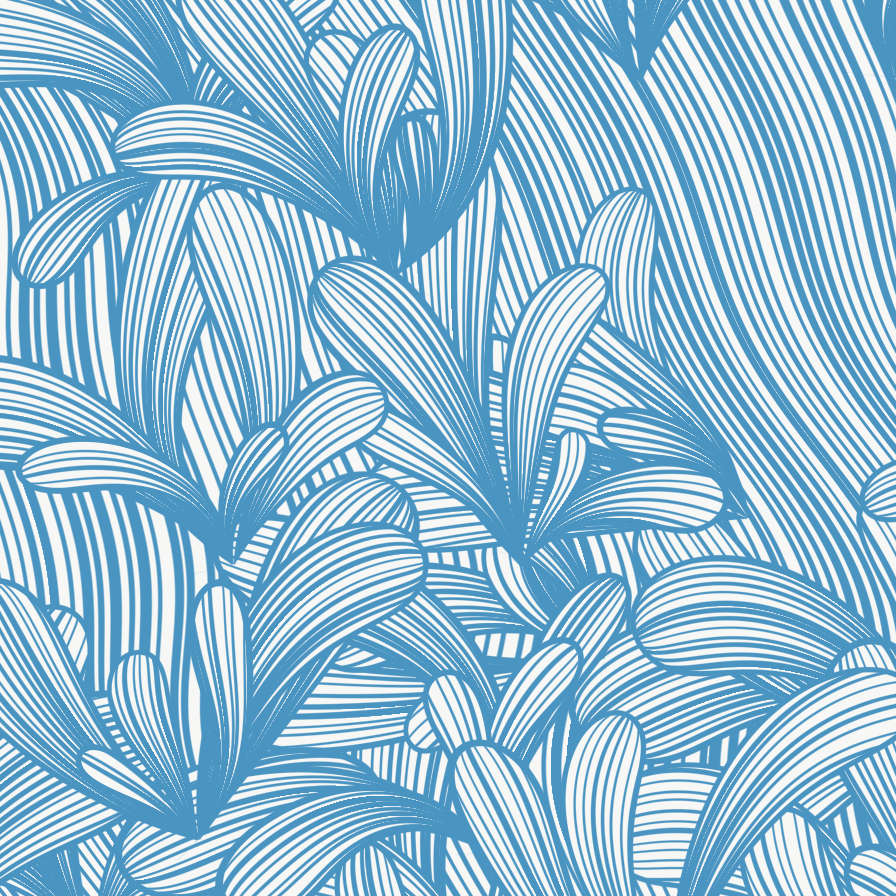
A WebGL 1 fragment shader for this pattern:

```glsl
precision highp float;
// Overlapping fans of curled, hair-lined locks in blue ink on off-white paper.

uniform vec2 u_resolution;

const vec3 PAPER = vec3(0.97, 0.97, 0.96);
const vec3 INK = vec3(0.29, 0.58, 0.76);

const float COLUMNS = 5.0;         // fans across, including those off canvas
const float FANS = 20.0;           // all fans, row by row
const float ORDER_STEP = 7.0;      // coprime to FANS: shuffles the stacking
const float LOCKS = 6.0;           // locks in each fan
const float CELL = 0.32;           // distance between fan roots
const float LONGEST = 0.52;
const float SHORTEST = 0.21;
const float HAIR_GAP = 0.0150;
const float HAIR_HALF = 0.0019;
const float OUTLINE = 0.0070;
const float ROUNDNESS = 5.0;       // how blunt the head of a lock is

float rand(vec2 p) {
  vec3 q = fract(p.xyx * 0.1031);
  q += dot(q, q.yzx + 33.33);
  return fract((q.x + q.y) * q.z);
}

// Ink of uneven parallel hairs; slope is the change of coord per canvas unit.
float hairInk(float coord, float slope, float seed, float weight, float aa) {
  float id = floor(coord);
  float centre = 0.5 + 0.4 * (rand(vec2(id + 20.0, seed)) - 0.5);
  float pick = rand(vec2(id + 70.0, seed + 3.0));
  float halfWidth = HAIR_HALF * weight * mix(0.65, 1.9, pick * pick);
  float d = abs(coord - id - centre) / slope;
  return 1.0 - smoothstep(-aa, aa, d - halfWidth);
}

// One lock growing from the origin; returns (ink, coverage).
vec2 lock(vec2 p, float angle, float len, float seed, float aa) {
  vec2 dir = vec2(cos(angle), sin(angle));
  vec2 q = vec2(dot(p, dir), dot(p, vec2(-dir.y, dir.x)));
  if (q.x < -0.1 * len) return vec2(0.0);

  // Unroll the curved axis: along runs 0 to 1, across is a length.
  q.y *= rand(vec2(seed, 1.0)) < 0.5 ? -1.0 : 1.0;
  float radius = len / mix(0.3, 1.8, rand(vec2(seed, 2.0)));
  vec2 arm = vec2(q.x, radius - q.y);
  float across = radius - length(arm);
  if (abs(across) > 0.27 * len) return vec2(0.0);
  float along = radius * atan(arm.x, arm.y) / len;
  if (along < 0.004 || along > 1.05) return vec2(0.0);
  float sway = rand(vec2(seed, 3.0)) - 0.5;
  across += 0.06 * len * sway * sin(6.0 * along);

  // Teardrop outline from an implicit function over its gradient.
  float halfWidth = len * mix(0.16, 0.25, rand(vec2(seed, 4.0)));
  float wedge = halfWidth * along;
  float v = across / wedge;
  float power = pow(along, ROUNDNESS - 1.0);
  float head = 1.0 - power * along;
  float headSlope = ROUNDNESS * power;
  vec2 grad = vec2((2.0 * v * v / along - headSlope) / len, 2.0 * v / wedge);
  float edge = (head - v * v) / max(length(grad), 0.001);
  float cover = smoothstep(-aa, aa, edge);
  if (cover <= 0.0) return vec2(0.0);

  // Hairs follow the lock and gather more or less tightly at the head.
  float gather = mix(0.15, 1.0, rand(vec2(seed, 5.0)));
  float safeHead = max(head, 0.01);
  float squeeze = pow(safeHead, -0.5 * gather);
  float h = v * squeeze;
  float hSlope = h * (0.5 * gather * headSlope / safeHead - 1.0 / along) / len;
  float halfCount = max(2.0, floor(halfWidth / HAIR_GAP + 0.5));
  float slope = halfCount * length(vec2(squeeze / wedge, hSlope));
  float weight = 0.85 + 0.7 * (1.0 - along);
  float ink = hairInk((h + 1.0) * halfCount, slope, seed, weight, aa);
  float rim = 1.0 - smoothstep(-aa, aa, edge - OUTLINE * (1.0 + 0.4 * sway));
  return vec2(max(ink, rim), cover);
}

void main() {
  float side = min(u_resolution.x, u_resolution.y);
  vec2 p = gl_FragCoord.xy / side;
  float aa = 0.85 / side;
  float ink = 0.0;
  float open = 1.0;  // share of the pixel not yet covered

  // Fans from front to back in shuffled order, short locks over long ones.
  for (float n = 0.0; n < FANS; n++) {
    float slot = floor(mod(n * ORDER_STEP + 3.5, FANS));
    float row = floor((slot + 0.5) / COLUMNS);
    vec2 cell = vec2(slot - row * COLUMNS, row) - 1.0;
    vec2 jitter = vec2(rand(cell + 11.0), rand(cell + 37.0));
    vec2 d = p - (cell + 0.1 + 0.8 * jitter) * CELL;
    float reach = dot(d, d);
    if (reach > 1.35 * LONGEST * LONGEST) continue;
    float heading = 2.1 + 1.5 * (rand(cell + 53.0) - 0.5);

    for (float k = 0.0; k < LOCKS; k++) {
      float seed = slot * LOCKS + k + 10.0;
      float len = mix(SHORTEST, LONGEST, k / (LOCKS - 1.0));
      len *= mix(0.8, 1.1, rand(vec2(seed, 6.0)));
      if (reach > 1.1 * len * len) continue;
      float angle = heading + 2.0 * (rand(vec2(seed, 7.0)) - 0.5);
      vec2 layer = lock(d, angle, len, seed, aa);
      ink += open * layer.x * layer.y;
      open *= 1.0 - layer.y;
      if (open < 0.01) break;
    }
    if (open < 0.01) break;
  }

  // Wavy strands show through wherever no lock covers.
  float strand = p.x + 0.35 * p.y + 0.05 * sin(6.0 * p.y + 3.0 * p.x)
               + 0.02 * sin(13.0 * p.y);
  ink += open * hairInk(strand / HAIR_GAP, 1.1 / HAIR_GAP, 9.0, 1.5, aa);
  gl_FragColor = vec4(mix(PAPER, INK, ink), 1.0);
}
```
